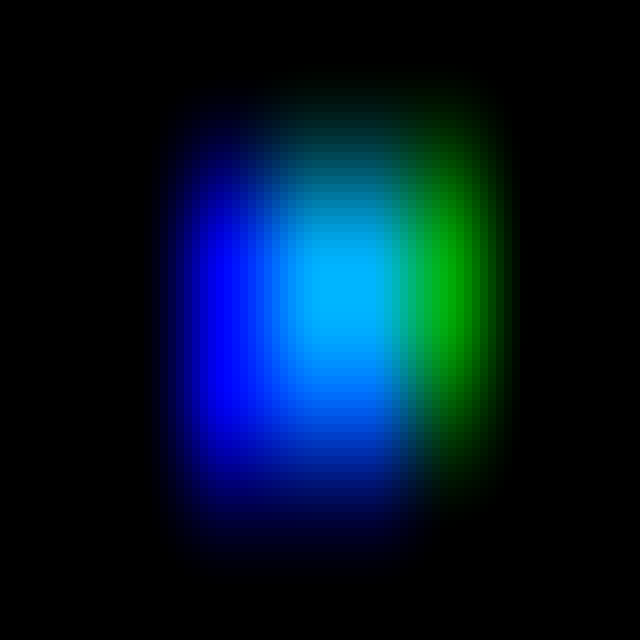
Reproduce this background procedurally as a WebGL 2 fragment shader.

```glsl
#version 300 es
precision highp float;
// Two overlapping soft lamps, blue and green, glowing on black.
// Each glow is a product of a horizontal and a vertical falloff,
// sampled on a coarse grid so the light breaks into small square cells.

#define CELLS 80.0        // grid cells across the canvas
#define FALLOFF 1.5       // steepness of the softer slopes
#define BLACK_POINT 0.015 // light below this is lost
#define BLUE_LIGHT vec3(0.0, 0.0, 1.03)
#define GREEN_LIGHT vec3(0.0, 0.725, 0.0)
// Slope stops: rise start, rise end, fall start, fall end
#define BLUE_X vec4(0.195, 0.358, 0.570, 0.742)
#define BLUE_Y vec4(0.023, 0.414, 0.564, 0.941)
#define GREEN_X vec4(0.326, 0.508, 0.684, 0.833)
#define GREEN_Y vec4(0.102, 0.531, 0.564, 0.974)

uniform vec2 u_resolution;
out vec4 fragColor;

// Smooth plateau that rises and then falls along one axis
float plateau(float x, vec4 stops) {
    return smoothstep(stops.x, stops.y, x) * (1.0 - smoothstep(stops.z, stops.w, x));
}

// Snap to cell centres, blending over one pixel at each cell edge
vec2 cellCentre(vec2 uv) {
    vec2 grid = uv * CELLS;
    vec2 edge = floor(grid + 0.5);
    vec2 pixel = CELLS / u_resolution;
    vec2 blend = clamp((grid - edge) / pixel + 0.5, 0.0, 1.0);
    return (edge - 0.5 + blend) / CELLS;
}

void main() {
    vec2 p = cellCentre(gl_FragCoord.xy / u_resolution);

    // Glow strength of each lamp
    float blue = pow(plateau(p.x, BLUE_X) * plateau(p.y, BLUE_Y), FALLOFF);
    float green = plateau(p.x, GREEN_X) * pow(plateau(p.y, GREEN_Y), FALLOFF);

    // Add the light and crush the faint tails to black
    vec3 color = BLUE_LIGHT * blue + GREEN_LIGHT * green;
    fragColor = vec4(clamp(color - BLACK_POINT, 0.0, 1.0), 1.0);
}
```
